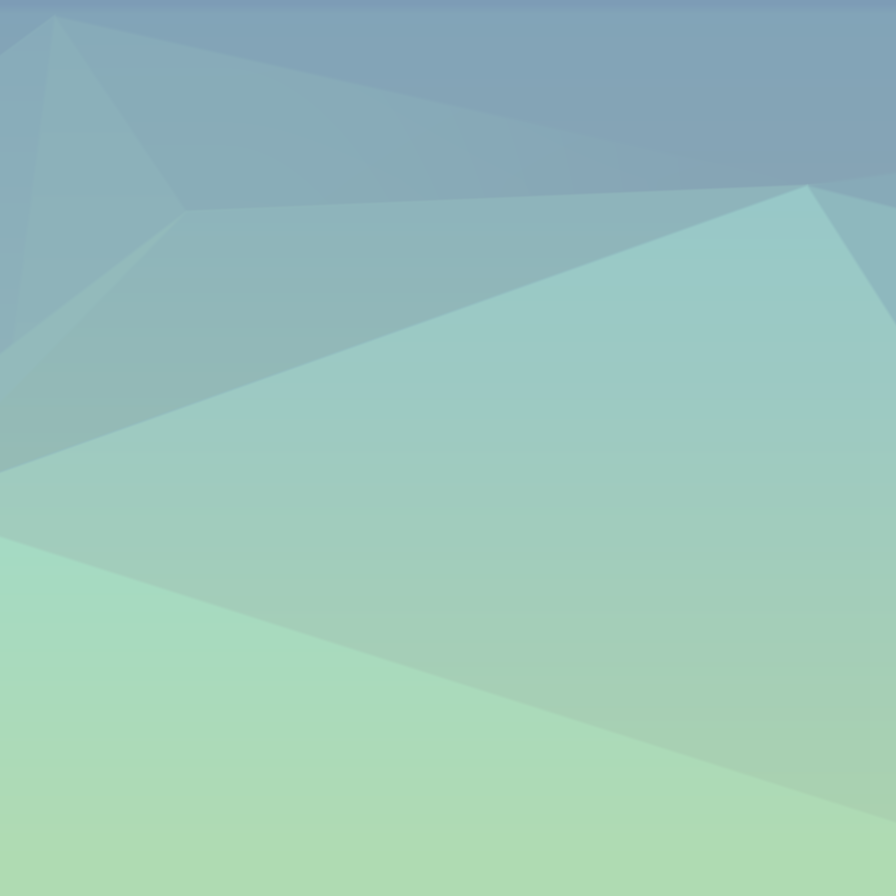
Write a WebGL 1 fragment shader that draws this background.

```glsl
precision mediump float;
// Low-poly landscape of soft pastel facets, from dusty blue down to pale green.
// Each facet is a wedge below two edges meeting at an apex, filled with a
// vertical gradient; wedges are layered from the sky to the foreground.

uniform vec2 u_resolution;

// Edge softness and top rim, in canvas units
const float SOFTNESS = 0.0025;
const float RIM_START = 0.982;
const float RIM_END = 0.998;

// Apexes
const vec2 LEFT_PEAK = vec2(0.061, 0.982);
const vec2 SHOULDER = vec2(0.208, 0.764);
const vec2 RIGHT_PEAK = vec2(0.901, 0.793);

// Points where edges leave the canvas
const vec2 LEFT_CORNER = vec2(0.0, 0.937);
const vec2 FAN_FOOT = vec2(0.012, 0.600);
const vec2 SLIVER_TOP = vec2(0.0, 0.605);
const vec2 SLIVER_BASE = vec2(0.0, 0.551);
const vec2 SLOPE_LEFT = vec2(0.0, 0.473);
const vec2 RIGHT_HIGH = vec2(1.0, 0.807);
const vec2 RIGHT_MID = vec2(1.0, 0.768);
const vec2 RIGHT_LOW = vec2(1.0, 0.638);
const vec2 MEADOW_LEFT = vec2(0.0, 0.401);
const vec2 MEADOW_RIGHT = vec2(1.0, 0.082);

// Colours
const vec3 RIM = vec3(0.490, 0.610, 0.715);
const vec3 SKY_TOP = vec3(0.510, 0.645, 0.720);
const vec3 SKY_LOW = vec3(0.525, 0.645, 0.710);
const vec3 HAZE_TOP = vec3(0.530, 0.670, 0.725);
const vec3 HAZE_LOW = vec3(0.540, 0.680, 0.720);
const vec3 FAN_TOP = vec3(0.540, 0.685, 0.730);
const vec3 FAN_LOW = vec3(0.560, 0.705, 0.730);
const vec3 FAN_SHADE_TOP = vec3(0.530, 0.670, 0.730);
const vec3 FAN_SHADE_LOW = vec3(0.555, 0.695, 0.730);
const vec3 SLIVER = vec3(0.575, 0.730, 0.735);
const vec3 RIDGE_TOP = vec3(0.555, 0.705, 0.735);
const vec3 RIDGE_LOW = vec3(0.585, 0.735, 0.710);
const vec3 RIGHT_DARK = vec3(0.530, 0.665, 0.720);
const vec3 RIGHT_PALE = vec3(0.555, 0.720, 0.745);
const vec3 SLOPE_TOP = vec3(0.595, 0.785, 0.785);
const vec3 SLOPE_MID = vec3(0.615, 0.790, 0.763);
const vec3 SLOPE_LOW = vec3(0.665, 0.820, 0.690);
const vec3 MEADOW_TOP = vec3(0.645, 0.855, 0.767);
const vec3 MEADOW_LOW = vec3(0.688, 0.857, 0.700);

// Soft mask of the area to the right of the direction a to b
float below(vec2 p, vec2 a, vec2 b) {
    vec2 dir = normalize(b - a);
    vec2 rel = p - a;
    float dist = rel.x * dir.y - rel.y * dir.x;
    return smoothstep(-SOFTNESS, SOFTNESS, dist);
}

// Area under two edges that meet at an apex
float wedge(vec2 p, vec2 left, vec2 apex, vec2 right) {
    return min(below(p, left, apex), below(p, apex, right));
}

// Vertical gradient between two heights
vec3 fade(float y, float lowY, float highY, vec3 low, vec3 high) {
    return mix(low, high, clamp((y - lowY) / (highY - lowY), 0.0, 1.0));
}

void main() {
    vec2 p = gl_FragCoord.xy / u_resolution;

    // Sky with a darker rim
    vec3 sky = fade(p.y, 0.80, 0.98, SKY_LOW, SKY_TOP);
    vec3 color = mix(sky, RIM, smoothstep(RIM_START, RIM_END, p.y));

    // Haze that dissolves into the sky toward the right
    vec3 haze = fade(p.y, 0.76, 0.98, HAZE_LOW, HAZE_TOP);
    haze = mix(haze, sky, smoothstep(0.25, 0.90, p.x));
    color = mix(color, haze, wedge(p, LEFT_CORNER, LEFT_PEAK, RIGHT_PEAK));

    // Fan of two facets under the left peak
    vec3 fan = fade(p.y, 0.62, 0.98, FAN_LOW, FAN_TOP);
    vec3 fanShade = fade(p.y, 0.62, 0.98, FAN_SHADE_LOW, FAN_SHADE_TOP);
    color = mix(color, fan, wedge(p, LEFT_CORNER, LEFT_PEAK, SHOULDER));
    color = mix(color, fanShade, wedge(p, LEFT_CORNER, LEFT_PEAK, FAN_FOOT));

    // Ridge with a pale sliver along its left side
    vec3 ridge = fade(p.y, 0.48, 0.78, RIDGE_LOW, RIDGE_TOP);
    color = mix(color, SLIVER, wedge(p, SLIVER_TOP, SHOULDER, RIGHT_PEAK));
    color = mix(color, ridge, wedge(p, SLIVER_BASE, SHOULDER, RIGHT_PEAK));

    // Facets right of the right peak, then the large slope under it
    vec3 slope = fade(p.y, 0.557, 0.793, SLOPE_MID, SLOPE_TOP);
    slope = fade(p.y, 0.10, 0.557, SLOPE_LOW, slope);
    color = mix(color, RIGHT_DARK, wedge(p, SLOPE_LEFT, RIGHT_PEAK, RIGHT_HIGH));
    color = mix(color, RIGHT_PALE, wedge(p, SLOPE_LEFT, RIGHT_PEAK, RIGHT_MID));
    color = mix(color, slope, wedge(p, SLOPE_LEFT, RIGHT_PEAK, RIGHT_LOW));

    // Foreground meadow
    vec3 meadow = fade(p.y, 0.05, 0.401, MEADOW_LOW, MEADOW_TOP);
    color = mix(color, meadow, below(p, MEADOW_LEFT, MEADOW_RIGHT));

    gl_FragColor = vec4(color, 1.0);
}
```
